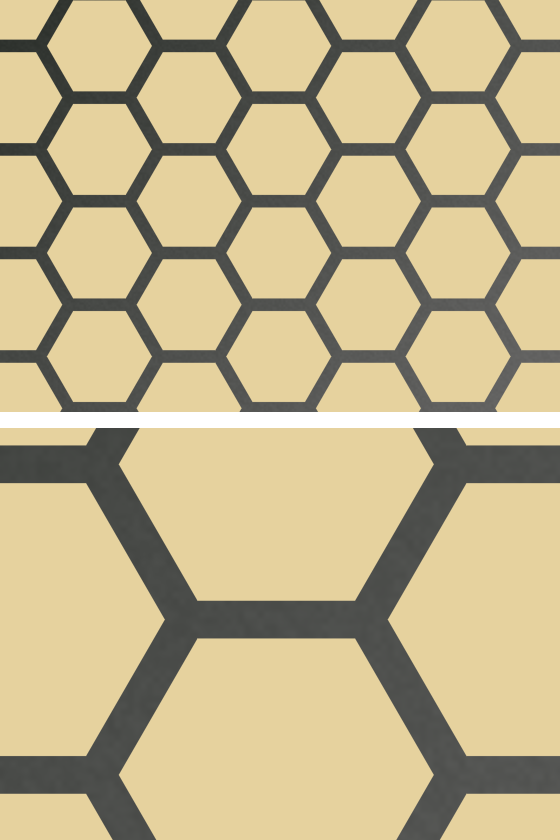
Top, the full canvas; bottom, a detail of the centre.
Give the GLSL for this pattern, as a Shadertoy shader.

```glsl
#define PITCH 0.2513
#define LINE_WIDTH 0.0305
#define LATTICE_CENTER vec2(-0.003, -0.1140)
#define CREAM vec3(0.902, 0.824, 0.620)
#define LINE_DARK vec3(0.160, 0.178, 0.158)
#define LINE_LIGHT vec3(0.400, 0.398, 0.394)
#define GRAIN_SCALE 190.0
#define GRAIN_AMOUNT 0.035

float hash(vec2 p) {
    vec3 q = fract(p.xyx * 0.1031);
    q += dot(q, q.yzx + 33.33);
    return fract((q.x + q.y) * q.z);
}

float valueNoise(vec2 p) {
    vec2 cell = floor(p);
    vec2 f = fract(p);
    f = f * f * (3.0 - 2.0 * f);
    float low = mix(hash(cell), hash(cell + vec2(1.0, 0.0)), f.x);
    float high = mix(hash(cell + vec2(0.0, 1.0)), hash(cell + 1.0), f.x);
    return mix(low, high, f.y);
}

// Hexagon "radius" measured to its sides, with flat top and bottom
float hexNorm(vec2 p) {
    p = abs(p);
    return max(p.y, dot(p, vec2(0.8660254, 0.5)));
}

// Distance to the nearest shared side: two interleaved rectangular lattices
float honeycombEdge(vec2 p) {
    vec2 period = PITCH * vec2(1.7320508, 1.0);
    vec2 evenColumn = mod(p + 0.5 * period, period) - 0.5 * period;
    vec2 oddColumn = mod(p, period) - 0.5 * period;
    return 0.5 * PITCH - min(hexNorm(evenColumn), hexNorm(oddColumn));
}

// Charcoal lines, lighter towards the lower right, with a fine paper grain
vec3 lineColor(vec2 uv, vec2 p) {
    float light = pow(clamp(0.58 * uv.x + 0.42 * (1.0 - uv.y), 0.0, 1.0), 0.8);
    vec2 g = p * GRAIN_SCALE + 500.0;
    float fine = valueNoise(g);
    float streak = valueNoise(vec2(g.x + g.y, 0.3 * (g.x - g.y)) * 0.5);
    float grain = 0.6 * fine + 0.4 * streak - 0.5;
    return mix(LINE_DARK, LINE_LIGHT, light) + GRAIN_AMOUNT * grain;
}

void mainImage(out vec4 fragColor, in vec2 fragCoord) {
    vec2 uv = fragCoord / iResolution.xy;
    vec2 p = (fragCoord - 0.5 * iResolution.xy) / iResolution.y;
    float pixel = 1.0 / iResolution.y;

    float edge = honeycombEdge(p - LATTICE_CENTER) - 0.5 * LINE_WIDTH;
    float fill = smoothstep(-0.7 * pixel, 0.7 * pixel, edge);

    fragColor = vec4(mix(lineColor(uv, p), CREAM, fill), 1.0);
}
```
